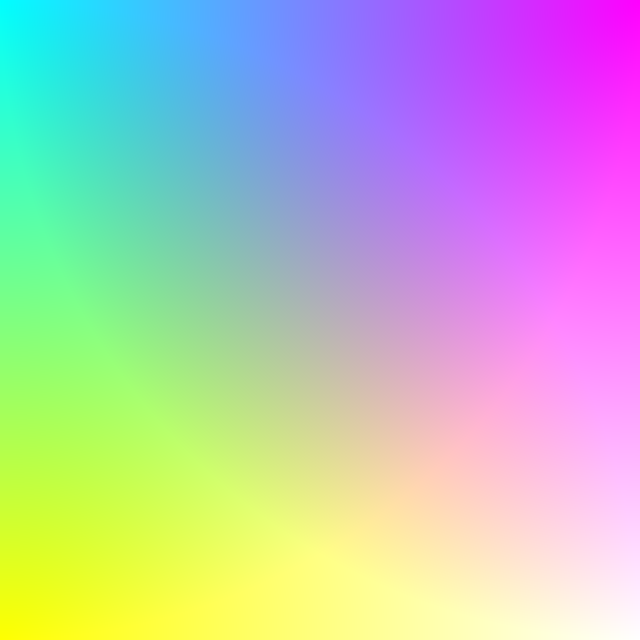
Reproduce this background procedurally as a Shadertoy shader.

```glsl
void mainImage(out vec4 fragColor, in vec2 fragCoord)
{
    vec2 uv = fragCoord / iResolution.xy;

    // Each channel grows with the distance from its own dark corner
    float red   = distance(uv, vec2(0.0, 1.0));
    float green = distance(uv, vec2(1.0, 1.0));
    float blue  = distance(uv, vec2(0.0, 0.0));

    // Channels saturate one canvas width away from their corner
    vec3 color = min(vec3(red, green, blue), 1.0);
    fragColor = vec4(color, 1.0);
}
```
